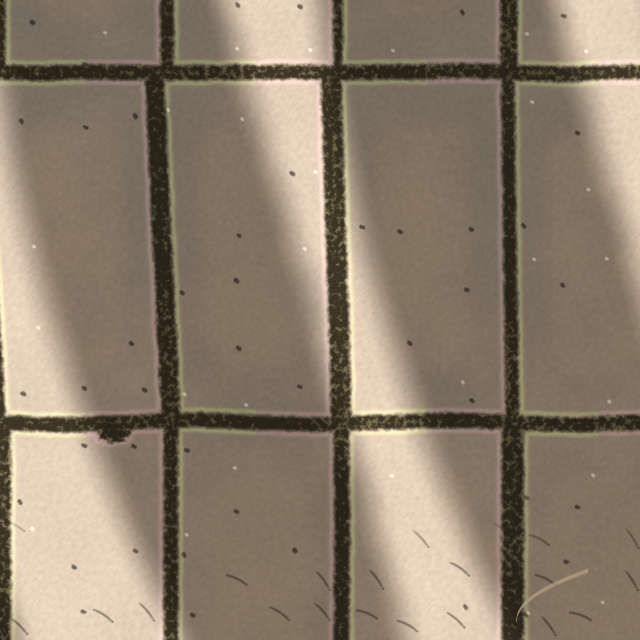
Reproduce this texture procedurally as a Shadertoy shader.

```glsl
// Worn paving of tall clay tiles with dark, mossy joints, crossed by slanting
// bands of sunlight. Joints are wobbly distance fields, the light is a repeated
// soft band, and gradient noise supplies stains, grain and ragged edges.

#define TILE vec2(0.267, 0.547)     // tile pitch
#define ROW_BASE 0.340              // height of the lower joint
#define JOINT_HALF 0.0125           // mean half width of a joint
#define RAGGED 0.0060               // roughness of joint edges
#define BAND_PITCH 0.520            // spacing of the light bands
#define SHADE_WARM vec3(0.52, 0.455, 0.385)
#define SHADE_COOL vec3(0.465, 0.425, 0.380)
#define SUNLIT vec3(0.91, 0.825, 0.735)
#define JOINT_DARK vec3(0.155, 0.135, 0.095)
#define JOINT_MOSS vec3(0.32, 0.29, 0.20)

vec2 hash2(vec2 p) {
    vec3 q = fract(p.xyx * vec3(0.1031, 0.1030, 0.0973));
    q += dot(q, q.yzx + 33.33);
    return fract((q.xx + q.yz) * q.zy);
}

float gradDot(vec2 cell, vec2 offset) {
    float angle = 6.2832 * hash2(cell).x;
    return dot(vec2(cos(angle), sin(angle)), offset);
}

// Gradient noise, roughly -0.7 to 0.7
float noise(vec2 p) {
    vec2 i = floor(p), f = p - i, e = vec2(1.0, 0.0);
    vec2 u = f * f * f * (f * (f * 6.0 - 15.0) + 10.0);
    return mix(mix(gradDot(i, f), gradDot(i + e.xy, f - e.xy), u.x),
               mix(gradDot(i + e.yx, f - e.yx), gradDot(i + 1.0, f - 1.0), u.x), u.y);
}

float fbm(vec2 p) {
    float sum = 0.0, gain = 0.6;
    for (int i = 0; i < 4; i++) {
        sum += gain * noise(p);
        p = mat2(1.6, 1.2, -1.2, 1.6) * p + 7.3;
        gain *= 0.5;
    }
    return sum;
}

float roundBox(vec2 p, vec2 halfSize, float radius) {
    vec2 q = abs(p) - halfSize + radius;
    return length(max(q, 0.0)) + min(max(q.x, q.y), 0.0) - radius;
}

// Sunlight: slanted bands whose two edges spread apart toward the bottom
float sunlight(vec2 p) {
    float t = 1.0 - p.y, light = 0.0;
    for (int i = -1; i <= 1; i++) {
        float x = p.x - float(i) * BAND_PITCH;
        float left = 0.335 + 0.29 * t - 0.09 * max(0.0, -float(i));
        float right = 0.515 + 0.10 * t + 0.20 * t * t;
        float band = smoothstep(left - 0.025, left + 0.055, x)
                   * (1.0 - smoothstep(right - 0.055, right + 0.025, x));
        light = max(light, band);
    }
    return light;
}

// Scattered strokes, one per cell: returns distance to the stroke
float strokes(vec2 p, float cell, float halfLen, float chance, float seed) {
    vec2 id = floor(p / cell), h = hash2(id + seed), k = hash2(id + seed + 19.0);
    vec2 q = p - (id + mix(vec2(0.32), vec2(0.68), h)) * cell;
    float angle = -0.65 + 0.7 * (k.y - 0.5);
    vec2 dir = vec2(cos(angle), sin(angle));
    float along = clamp(dot(q, dir), -halfLen, halfLen);
    float bend = 8.0 * along * along;
    float d = length(q - dir * along + vec2(0.0, bend));
    return k.x < chance ? d : 1.0;
}

void mainImage(out vec4 fragColor, in vec2 fragCoord) {
    vec2 p = fragCoord / iResolution.y;
    float aa = 1.0 / iResolution.y;
    float grain = fbm(p * 110.0), stain = fbm(p * 7.0);

    // Joints: each row has its own lean, and each joint its own width
    float y = p.y - ROW_BASE + 0.008 * noise(vec2(p.x * 5.0, floor(p.y * 2.0)));
    float row = floor(y / TILE.y), col = floor(p.x / TILE.x + 0.5);
    float rise = y / TILE.y - row;
    float lean = (0.035 - 0.009 * col) * max(0.0, 1.0 - abs(row));
    float dx = p.x - col * TILE.x + lean * rise + 0.006 * max(row, 0.0);
    float width = JOINT_HALF + 0.0035 * cos(2.0 * (col - 1.6 + 1.4 * row)) - 0.003 * max(row, 0.0);
    float dy = min(rise, 1.0 - rise) * TILE.y;
    float wear = RAGGED * (0.55 * fbm(p * 28.0) + 0.45 * grain);
    float edge = min(abs(dx) - width, dy - JOINT_HALF + 0.002) + wear;
    float clump = length((p - vec2(0.175, 0.328)) * vec2(0.8, 1.0)) - 0.018 + 3.0 * wear;
    edge = min(edge, clump);

    // Tile face: cool rim, warm worn panel, slight tone change per tile
    vec2 tile = vec2(col - step(dx, 0.0), row);
    vec2 local = vec2(dx - sign(dx) * TILE.x * 0.5, (rise - 0.5) * TILE.y);
    float panel = 1.0 - smoothstep(-0.02, 0.02, roundBox(local, vec2(0.070, 0.19), 0.05) + 0.02 * stain);
    float warmth = clamp(0.85 - 0.65 * p.y + 0.45 * panel + 0.5 * stain, 0.0, 1.0);
    vec3 shade = mix(SHADE_COOL, SHADE_WARM, warmth) * (0.97 + 0.06 * hash2(tile + 5.0).x);
    float light = sunlight(p + 0.008 * stain);
    vec3 color = mix(shade, SUNLIT, light);
    color *= 1.0 + 0.07 * grain + 0.06 * stain + 0.04 * noise(vec2(p.x + p.y, p.y - p.x) * vec2(60.0, 190.0));

    // Pits, pale chips and fine scratches
    float pit = strokes(p, 0.085, 0.0015, 0.40, 3.0) + 0.002 * grain;
    float chip = strokes(p, 0.110, 0.0008, 0.30, 41.0);
    float scratch = strokes(p, 0.068, 0.017, 0.55, 77.0);
    float lowRow = 1.0 - smoothstep(0.12, 0.24, p.y);
    color *= 1.0 - 0.50 * (1.0 - smoothstep(0.0010, 0.0035 + aa, pit));
    color += 0.20 * (1.0 - smoothstep(0.0008, 0.0025 + aa, chip));
    color *= 1.0 - 0.35 * lowRow * (1.0 - smoothstep(0.0003, 0.0018 + aa, scratch));

    // Pale rim, faintly green on one side of a joint and pink on the other
    vec3 rimTint = dx > 0.0 ? vec3(0.09, 0.13, 0.03) : vec3(0.10, 0.06, 0.09);
    color += rimTint * exp(-pow((edge - 0.006) / 0.0035, 2.0));

    // Joint filling: dark soil with moss flecks, brighter in the sun
    float moss = smoothstep(-0.05, 0.40, grain + 0.4 * stain);
    vec3 soil = mix(JOINT_DARK, JOINT_MOSS, moss) * (1.0 + 0.55 * light);
    color = mix(soil, color, smoothstep(-0.002 - aa, 0.003 + aa, edge));

    // One dry grass blade
    float s = (p.x - 0.807) / 0.111;
    float blade = 0.6 * abs(p.y - 0.03 - 0.078 * sqrt(clamp(s, 0.0, 1.0)));
    float bladeMask = step(0.0, s) * step(s, 1.0) * (1.0 - smoothstep(0.0005, 0.0016 + aa, blade));
    color = mix(color, vec3(0.70, 0.62, 0.50), 0.8 * bladeMask);

    fragColor = vec4(clamp(color, 0.0, 1.0), 1.0);
}
```
